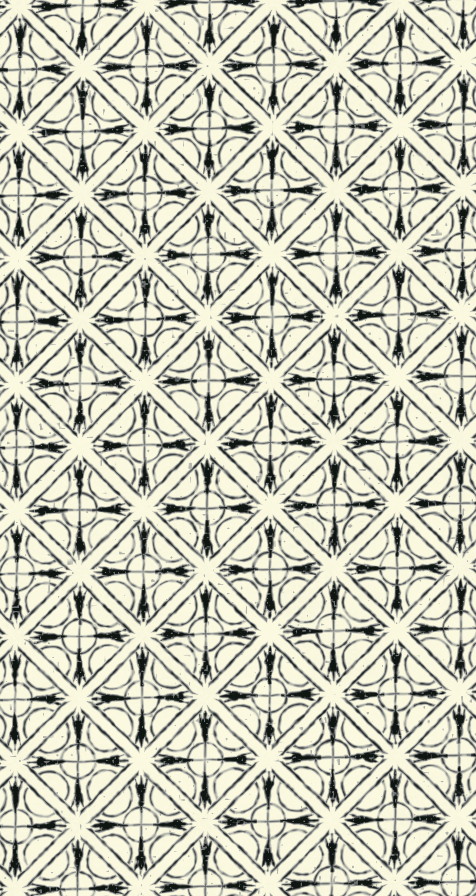
A Shadertoy shader for this pattern:

```glsl
#define HALF_PERIOD vec2(0.0708, 0.0704)
#define ORIGIN vec2(0.1607, 0.5026)
#define SHEAR vec2(0.006, 0.018)
#define FRAME 0.86
#define LINE 0.017
#define RING 0.27
#define ARC 0.30
#define SOFTNESS 0.026
#define WEAR 0.75
#define PAPER vec3(0.985, 0.98, 0.88)
#define INK vec3(0.06, 0.085, 0.065)

float hash(vec2 p) {
    vec3 q = fract(vec3(p.xyx) * 0.1031);
    q += dot(q, q.yzx + 33.33);
    return fract((q.x + q.y) * q.z);
}

float noise(vec2 p) {
    vec2 i = floor(p), f = fract(p);
    f = f * f * (3.0 - 2.0 * f);
    return mix(mix(hash(i), hash(i + vec2(1, 0)), f.x),
               mix(hash(i + vec2(0, 1)), hash(i + vec2(1, 1)), f.x), f.y);
}

float segment(vec2 p, vec2 a, vec2 b, float ra, float rb) {
    vec2 d = b - a;
    float h = clamp(dot(p - a, d) / dot(d, d), 0.0, 1.0);
    return length(p - a - d * h) - mix(ra, rb, h);
}

// Flared arm with a three-pronged tip; p.x runs outwards, p.y >= 0
float armDistance(vec2 p) {
    float d = segment(p, vec2(0.20, 0.0), vec2(0.60, 0.0), 0.018, 0.062);
    d = min(d, segment(p, vec2(0.58, 0.0), vec2(0.78, 0.0), 0.040, 0.006));
    return min(d, segment(p, vec2(0.52, 0.035), vec2(0.72, 0.095), 0.030, 0.006));
}

float coverage(float d, float soft) {
    return 1.0 - smoothstep(-soft, soft, d);
}

void mainImage(out vec4 fragColor, in vec2 fragCoord) {
    // Slightly skewed lattice, in half periods
    vec2 uv = fragCoord / iResolution.y - ORIGIN;
    vec2 p = (uv - SHEAR * uv.yx) / HALF_PERIOD;
    float soft = max(SOFTNESS, 0.7 / (iResolution.y * HALF_PERIOD.y));

    // Nearest diamond cell
    vec2 id = floor(0.5 * vec2(p.x + p.y, p.x - p.y) + 0.5);
    vec2 cell = p - vec2(id.x + id.y, id.x - id.y);
    vec2 seed = id + 57.0;
    cell += 0.025 * (vec2(hash(seed), hash(seed + 19.0)) - 0.5);

    // Ragged print edges and grain
    vec2 grainPos = p * 15.0 + 400.0;
    float rough = noise(grainPos) - 0.5;
    float fine = noise(grainPos * 1.9 + 71.0);
    cell += 0.018 * (vec2(noise(grainPos * 0.5), noise(grainPos * 0.5 + 33.0)) - 0.5);

    vec2 a = abs(cell);
    vec2 arm = a.x > a.y ? a : a.yx;

    // Diamond outline, open at its corners
    float side = (a.x + a.y - FRAME) * 0.7071;
    float frame = max(abs(side) - LINE, 0.05 - arm.y);

    // Central ring and four arcs standing on the outline
    float ring = abs(length(cell) - RING) - LINE * 0.85;
    float arcs = max(abs(length(a - 0.45) - ARC) - LINE * 0.85, side + 0.04);
    float curves = min(ring, arcs);

    // Fine cross through the ring
    float hair = max(arm.y - LINE * 0.7, arm.x - 0.24);

    // Each part wears differently
    float strength = mix(0.88, 1.0, hash(seed + 7.0));
    float broken = smoothstep(0.12, 0.55, noise(grainPos * 0.8 + 9.0));
    float thin = mix(1.0, broken, WEAR) * strength;
    float ink = coverage(frame + 0.018 * rough, soft) * mix(0.55, 1.0, thin);
    ink = max(ink, coverage(curves + 0.016 * rough, soft) * mix(0.2, 0.95, thin));
    ink = max(ink, coverage(hair, soft) * mix(0.35, 0.8, thin));
    float flecks = 0.55 * WEAR * smoothstep(0.68, 0.95, fine);
    ink = max(ink, coverage(armDistance(arm) + 0.03 * rough, soft) * (1.0 - flecks));

    // Stray specks and faint paper tone
    float speck = smoothstep(0.90, 0.98, noise(grainPos * 0.9 + 150.0));
    ink = max(ink, 0.3 * speck);
    vec3 paper = PAPER - 0.02 * noise(p * 2.0 + 90.0) * fine;

    vec3 color = mix(paper, INK, ink);
    color.b += 0.2 * ink * (1.0 - ink);
    fragColor = vec4(color, 1.0);
}
```
